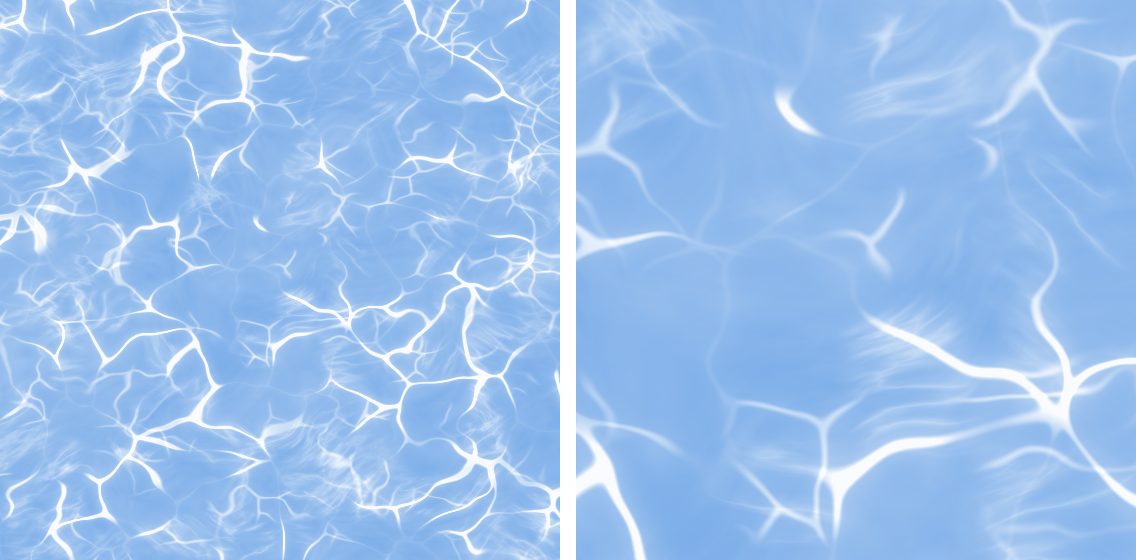
Left, the full canvas; right, a detail of the centre.
Write a WebGL 1 fragment shader that draws this texture.

```glsl
precision highp float;
// Sunlit pool water: a net of bright caustic lines over soft blue pools.
// Warped Voronoi borders, broken up by noise masks, give the lines and glow;
// stretched ridged noise adds faint wisps, and one light value sets the colour.

uniform vec2 u_resolution;

const vec3 POOL_BLUE = vec3(0.49, 0.683, 0.912);
const vec3 SUN_WHITE = vec3(0.975, 0.985, 1.0);
const vec2 NET_CELLS = vec2(8.4, 9.8);    // main cells across the canvas
const vec2 FINE_CELLS = vec2(13.5, 17.0); // faint secondary cells
const float BEND = 0.75;                  // large curvature of the net
const float RIPPLE = 0.24;                // small curvature of the net
const float JOINT_SHARPNESS = 38.0;       // lower fills the junctions more
const float LINE_WIDTH = 0.016;           // half width, in cells
const float RIBBON_WIDTH = 0.06;          // extra half width of ribbons
const float LINE_SOFTNESS = 0.030;
const float GLOW_FALLOFF = 9.0;
const float POOL_LEVEL = 0.075;
const float POOL_CONTRAST = 0.26;
const float GRAIN = 0.13;                 // fine swirls inside the pools
const float WISP_LIGHT = 0.36;

float hash(vec2 p) {
  p = fract(p * vec2(0.1031, 0.1137));
  p += dot(p, p.yx + 33.33);
  return fract((p.x + p.y) * p.x * 17.3 + p.y * 91.7);
}

vec2 hash2(vec2 p) {
  return vec2(hash(p + 11.0), hash(p + 57.0));
}

float noise(vec2 p) {
  vec2 i = floor(p);
  vec2 f = fract(p);
  f = f * f * f * (f * (f * 6.0 - 15.0) + 10.0);
  float low = mix(hash(i), hash(i + vec2(1.0, 0.0)), f.x);
  float high = mix(hash(i + vec2(0.0, 1.0)), hash(i + 1.0), f.x);
  return mix(low, high, f.y);
}

vec2 noise2(vec2 p) {
  return vec2(noise(p + 31.0), noise(p + 73.0)) - 0.5;
}

float fbm(vec2 p) {
  float sum = 0.0;
  float weight = 0.5;
  for (int i = 0; i < 5; i++) {
    sum += weight * noise(p);
    p = mat2(1.6, 1.2, -1.2, 1.6) * p + 17.0;
    weight *= 0.5;
  }
  return sum / 0.97;
}

vec2 warp(vec2 p) {
  return p + BEND * noise2(p * 0.9) + RIPPLE * noise2(p * 2.6);
}

// Distance to the Voronoi borders, smoothly joined where they meet.
float borderDistance(vec2 p) {
  vec2 cell = floor(p);
  vec2 f = fract(p);
  vec2 home = vec2(0.0);
  vec2 nearest = vec2(8.0);
  for (int y = -1; y <= 1; y++) {
    for (int x = -1; x <= 1; x++) {
      vec2 g = vec2(float(x), float(y));
      vec2 r = g + hash2(cell + g) - f;
      if (dot(r, r) < dot(nearest, nearest)) {
        nearest = r;
        home = g;
      }
    }
  }
  float sum = 0.0;
  for (int y = -2; y <= 2; y++) {
    for (int x = -2; x <= 2; x++) {
      vec2 g = home + vec2(float(x), float(y));
      vec2 r = g + hash2(cell + g) - f;
      vec2 across = r - nearest;
      if (dot(across, across) > 0.00001) {
        float d = dot(0.5 * (nearest + r), normalize(across));
        sum += exp(-JOINT_SHARPNESS * d);
      }
    }
  }
  return max(-log(sum) / JOINT_SHARPNESS, 0.0);
}

// Bright broken lines, some widening into pale ribbons with lit rims.
float causticNet(vec2 p) {
  float d = borderDistance(warp(p));
  float strength = smoothstep(0.32, 0.78, noise(p * 1.5 + 5.0));
  float ribbon = smoothstep(0.72, 0.92, noise(p * 1.1 + 40.0)) * strength;
  float width = LINE_WIDTH * strength + RIBBON_WIDTH * ribbon;
  float line = 1.0 - smoothstep(width * 0.5, width + LINE_SOFTNESS, d);
  float rim = smoothstep(0.3, 0.9, d / (width + 0.001));
  float fill = mix(1.0, 0.5 + 0.5 * rim, ribbon);
  float glow = exp(-d * GLOW_FALLOFF) * (0.07 + 0.23 * strength);
  return line * fill * (0.05 + 0.85 * strength) + glow;
}

float fineNet(vec2 p) {
  float d = borderDistance(warp(p));
  float strength = smoothstep(0.45, 0.85, noise(p * 1.1 + 9.0));
  float line = 1.0 - smoothstep(0.0, 0.07, d);
  return strength * (0.42 * line + 0.12 * exp(-d * 7.0));
}

// Short feathery streaks running along the given angle.
float wisps(vec2 uv, float angle) {
  float c = cos(angle);
  float s = sin(angle);
  vec2 q = mat2(c, -s, s, c) * (uv + 0.045 * noise2(uv * 12.0));
  float ridge = 1.0 - abs(2.0 * fbm(q * vec2(8.0, 27.0) + angle * 7.0) - 1.0);
  float mask = smoothstep(0.45, 0.85, noise(uv * 12.0 + angle * 23.0));
  return mask * pow(ridge, 8.0);
}

void main() {
  vec2 uv = gl_FragCoord.xy / min(u_resolution.x, u_resolution.y);

  // Mottled pools, with fine swirls
  vec2 swirl = uv * 7.0 + 1.2 * noise2(uv * 8.0);
  float light = POOL_LEVEL + POOL_CONTRAST * (fbm(swirl) - 0.5);
  light += GRAIN * (fbm(swirl * vec2(5.0, 8.0) + 60.0) - 0.5);
  light = max(light, 0.0);

  // Sunlight
  light += causticNet(uv * NET_CELLS + 3.0);
  light += fineNet(uv * FINE_CELLS + 21.0);
  light += WISP_LIGHT * (wisps(uv, 0.55) + wisps(uv, -0.5));

  gl_FragColor = vec4(mix(POOL_BLUE, SUN_WHITE, clamp(light, 0.0, 1.0)), 1.0);
}
```
